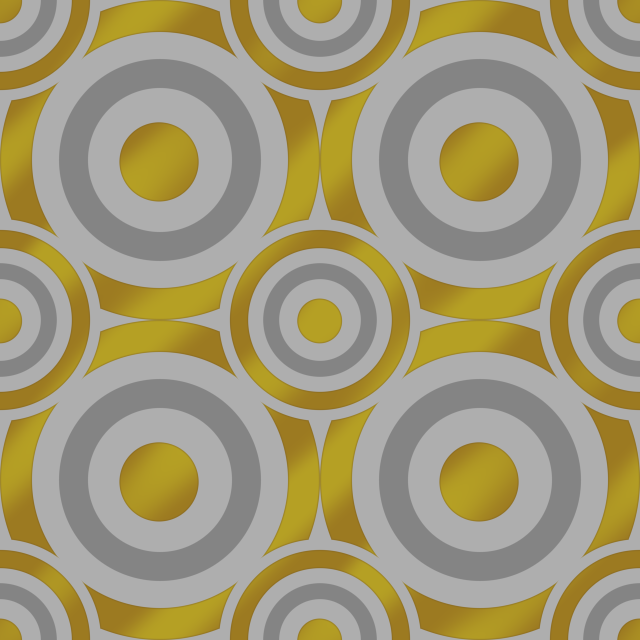
Reproduce this pattern procedurally as a WebGL 2 fragment shader.

```glsl
#version 300 es
precision highp float;
// Retro roundels: large targets at the cell centres, small ones at the cell
// corners, drawn as distance functions in grey and brushed gold.
// The gold sheen is diagonal bands bent by wrapping gradient noise.

uniform vec2 u_resolution;
out vec4 outColor;

const float TAU = 6.2831853;
const float CELLS = 2.0;                     // repeats across and down

// Colours
const vec3 LIGHT_GREY  = vec3(0.682);
const vec3 DARK_GREY   = vec3(0.518);
const vec3 GOLD_SHADE  = vec3(0.612, 0.478, 0.130);
const vec3 GOLD_BRIGHT = vec3(0.710, 0.627, 0.143);
const vec3 GOLD_RIM    = vec3(0.480, 0.360, 0.120);

// Radii in cell units; ring values are inner and outer radius
const float BIG_DISC   = 0.1237;
const vec2  BIG_GREY   = vec2(0.2250, 0.3155);
const vec2  BIG_GOLD   = vec2(0.4000, 0.5000);
const float SMALL_DISC = 0.0700;
const vec2  SMALL_GREY = vec2(0.1276, 0.1775);
const vec2  SMALL_GOLD = vec2(0.2245, 0.2815);
const float SMALL_EDGE = 0.3155;             // light border cutting the big ring
const vec2  BIG_SHIFT   = vec2(-0.003, -0.006);  // slight misprint of the discs
const vec2  SMALL_SHIFT = vec2(-0.001, -0.003);

// Sheen
const float BANDS = 4.0;                     // diagonal bands over the canvas
const vec2  NOISE_PERIOD = vec2(6.0, 2.0);   // across and along the bands
const float NOISE_GAIN = 0.95;
const float CENTRE_GLOW = 0.16;
const float RIM_WIDTH = 0.003;
const float RIM_STRENGTH = 0.45;

vec2 gradientAt(vec2 lattice) {
    vec2 p = mod(lattice, NOISE_PERIOD);
    vec3 h = fract(vec3(p.xyx) * vec3(0.1031, 0.1030, 0.0973) + 0.37);
    h += dot(h, h.yzx + 33.33);
    float angle = TAU * fract((h.x + h.y) * h.z);
    return vec2(cos(angle), sin(angle));
}

float gradientNoise(vec2 p) {
    vec2 i = floor(p);
    vec2 f = fract(p);
    vec2 w = f * f * f * (f * (f * 6.0 - 15.0) + 10.0);
    vec2 e = vec2(1.0, 0.0);
    float a = dot(gradientAt(i), f);
    float b = dot(gradientAt(i + e.xy), f - e.xy);
    float c = dot(gradientAt(i + e.yx), f - e.yx);
    float d = dot(gradientAt(i + e.xx), f - e.xx);
    return mix(mix(a, b, w.x), mix(c, d, w.x), w.y);
}

// Signed distance to a ring, given the distance from its centre
float ring(float r, vec2 radii) {
    return max(radii.x - r, r - radii.y);
}

float coverage(float dist, float pixel) {
    return 1.0 - smoothstep(-0.7 * pixel, 0.7 * pixel, dist);
}

// Brushed highlight, 0 in shade to 1 in full light; wraps over the canvas
float sheen(vec2 uv) {
    vec2 diagonal = vec2(uv.x - uv.y, uv.x + uv.y);
    float noise = gradientNoise(diagonal * NOISE_PERIOD);
    float band = 0.5 * cos(TAU * (BANDS * diagonal.x + 0.12 * noise));
    float glow = -CENTRE_GLOW * (cos(TAU * uv.x) + cos(TAU * uv.y));
    return smoothstep(-0.45, 0.75, band + NOISE_GAIN * noise + glow);
}

void main() {
    vec2 uv = gl_FragCoord.xy / u_resolution;
    float pixel = CELLS / min(u_resolution.x, u_resolution.y);

    // Offsets from the cell centre and from the nearest cell corner
    vec2 fromCentre = fract(uv * CELLS) - 0.5;
    vec2 fromCorner = fract(uv * CELLS + 0.5) - 0.5;
    float bigR = length(fromCentre);
    float smallR = length(fromCorner);

    // Grey rings
    float grey = min(ring(bigR, BIG_GREY), ring(smallR, SMALL_GREY));

    // Gold: big rings cut by the small targets, small rings, both discs
    float gold = max(ring(bigR, BIG_GOLD), SMALL_EDGE - smallR);
    gold = min(gold, ring(smallR, SMALL_GOLD));
    gold = min(gold, length(fromCentre - BIG_SHIFT) - BIG_DISC);
    gold = min(gold, length(fromCorner - SMALL_SHIFT) - SMALL_DISC);

    // Gold paint with a faint darker rim
    vec3 goldColor = mix(GOLD_SHADE, GOLD_BRIGHT, sheen(uv));
    float rim = smoothstep(-RIM_WIDTH - pixel, 0.0, gold);
    goldColor = mix(goldColor, GOLD_RIM, RIM_STRENGTH * rim);

    vec3 color = mix(LIGHT_GREY, DARK_GREY, coverage(grey, pixel));
    color = mix(color, goldColor, coverage(gold, pixel));
    outColor = vec4(color, 1.0);
}
```
